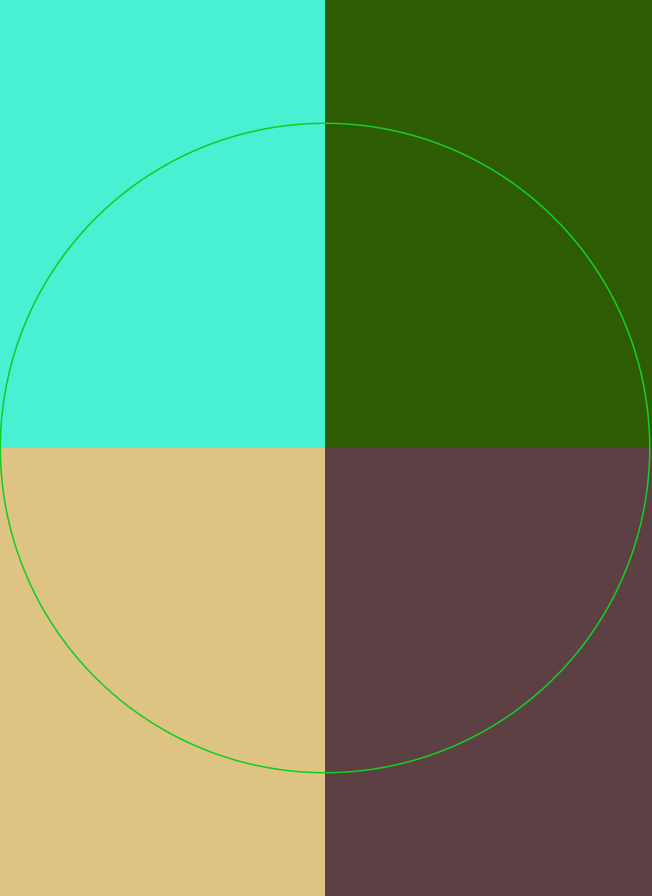
Reproduce this background procedurally as a Shadertoy shader.

```glsl
void mainImage(out vec4 fragColor, in vec2 fragCoord) {
    // Coordinates in canvas widths, centred on the crossing point
    float pixel = 1.0 / iResolution.x;
    vec2 center = vec2(0.4985, 0.5 * iResolution.y * pixel);
    vec2 p = fragCoord * pixel - center;

    // Four flat quadrants with smoothed borders
    vec3 turquoise = vec3(0.283, 0.945, 0.825);
    vec3 forest = vec3(0.180, 0.360, 0.018);
    vec3 sand = vec3(0.870, 0.770, 0.510);
    vec3 plum = vec3(0.362, 0.250, 0.262);
    vec2 side = clamp(p / pixel + 0.5, 0.0, 1.0);
    vec3 color = mix(mix(sand, plum, side.x), mix(turquoise, forest, side.x), side.y);

    // Thin ring touching the left and right edges
    vec3 ringGreen = vec3(0.08, 0.80, 0.14);
    float ringDistance = abs(length(p) - 0.498) - 0.0012;
    float ring = clamp(0.5 - ringDistance / pixel, 0.0, 1.0);
    color = mix(color, ringGreen, ring);

    fragColor = vec4(color, 1.0);
}
```
